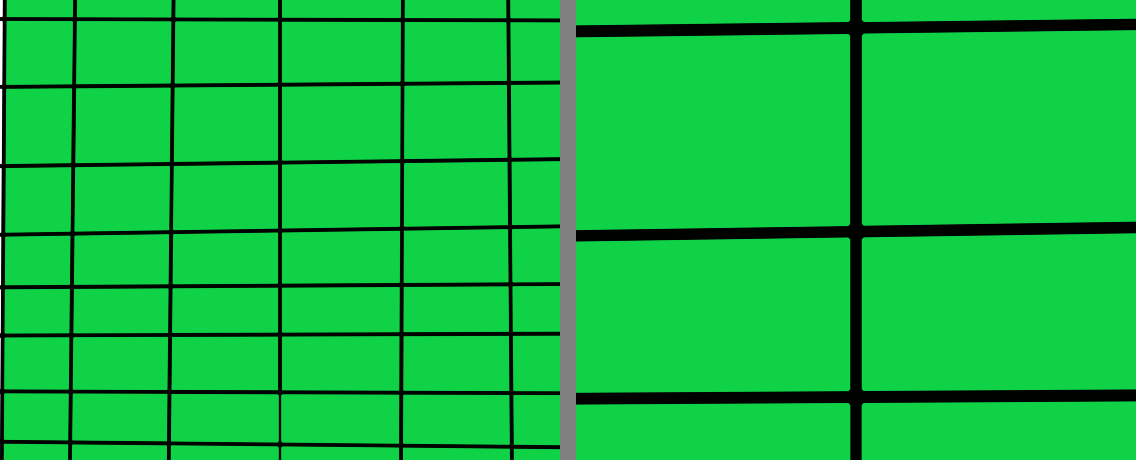
Left, the full canvas; right, a detail of the centre.
Write a WebGL 2 fragment shader that draws this pattern.

```glsl
#version 300 es
precision highp float;

uniform vec2 u_resolution;
out vec4 fragColor;

const float ASPECT = 512.0 / 420.0;
const float LINE_HALF = 0.0042;
const float THIN_HALF = 0.0027;
const float DOT_RADIUS = 0.0070;

const vec3 GREEN = vec3(0.06, 0.822, 0.273);
const vec3 INK = vec3(0.0, 0.008, 0.0);
const vec3 PAPER = vec3(1.0);

// Uprights: x at the bottom edge, x at the top edge
const int COLUMNS = 6;
const vec2 UPRIGHTS[COLUMNS] = vec2[COLUMNS](
    vec2(0.0033, 0.0085), vec2(0.1250, 0.1341), vec2(0.3014, 0.3099),
    vec2(0.5000, 0.5000), vec2(0.7161, 0.7194), vec2(0.9141, 0.9076));

// Rungs: y at the left edge, y at the right edge
const int ROWS = 8;
const vec2 RUNGS[ROWS] = vec2[ROWS](
    vec2(0.0397, 0.0278), vec2(0.1492, 0.1452), vec2(0.2706, 0.2746),
    vec2(0.3754, 0.3825), vec2(0.4897, 0.5079), vec2(0.6389, 0.6540),
    vec2(0.8111, 0.8206), vec2(0.9587, 0.9556));

float hash(vec2 cell) {
    return fract(sin(dot(cell, vec2(127.1, 311.7))) * 43758.5453);
}

// Signed offset from a slanted line; t runs along the line
float lineOffset(float across, float t, vec2 ends) {
    return across - mix(ends.x, ends.y, t);
}

float coverage(float dist, float pixel) {
    return 1.0 - smoothstep(-0.6 * pixel, 0.6 * pixel, dist);
}

// Line half width with a slight change from segment to segment
float segmentHalf(float base, vec2 segment) {
    return base * (0.96 + 0.08 * hash(segment));
}

void main() {
    vec2 uv = gl_FragCoord.xy / u_resolution;
    float pixel = max(1.0 / u_resolution.y, ASPECT / u_resolution.x);

    // Nearest upright and the column the point lies in
    float dx = 10.0;
    int upright = 0;
    int column = 0;
    for (int i = 0; i < COLUMNS; i++) {
        float d = lineOffset(uv.x, uv.y, UPRIGHTS[i]) * ASPECT;
        if (abs(d) < abs(dx)) { dx = d; upright = i; }
        if (d > 0.0) column = i + 1;
    }

    // Nearest rung and the row the point lies in
    float dy = 10.0;
    int rung = 0;
    int row = 0;
    for (int j = 0; j < ROWS; j++) {
        float d = lineOffset(uv.y, uv.x, RUNGS[j]);
        if (abs(d) < abs(dy)) { dy = d; rung = j; }
        if (d > 0.0) row = j + 1;
    }

    // Lines, with one worn segment low on the middle upright
    float base = (upright == 3 && row < 2) ? THIN_HALF : LINE_HALF;
    float uprightDist = abs(dx) - segmentHalf(base, vec2(upright, row));
    float rungDist = abs(dy) - segmentHalf(LINE_HALF, vec2(column, rung + 20));

    // Round knots at the crossings
    float knotDist = length(vec2(dx, dy)) - DOT_RADIUS;
    float grid = min(min(uprightDist, rungDist), knotDist);

    // Bare margin left of the first upright
    float margin = coverage(lineOffset(uv.x, uv.y, UPRIGHTS[0]) * ASPECT, pixel);
    vec3 color = mix(GREEN, PAPER, margin);
    color = mix(color, INK, coverage(grid, pixel));
    fragColor = vec4(color, 1.0);
}
```
